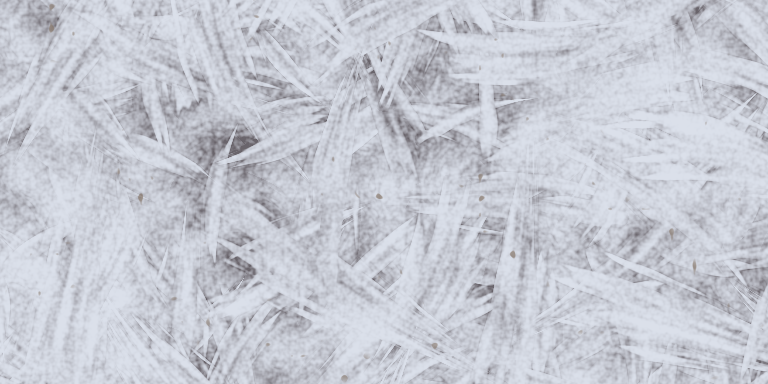
Reproduce this texture procedurally as a Shadertoy shader.

```glsl
#define LAYERS 4
#define FINEST_CELLS 5.6
#define LAYER_RATIO 1.4
#define BUNDLE_CHANCE 0.72
#define BLADE_FREQ 38.0
#define BLADE_CONTRAST 0.74
#define RIM_SHADE 0.55
#define GRAIN 0.30
#define DARK_ICE vec3(0.53, 0.52, 0.55)
#define PALE_ICE vec3(0.85, 0.87, 0.91)
#define SILT vec3(0.50, 0.43, 0.37)

vec2 hash2(vec2 c) {
    vec3 h = fract(c.xyx * vec3(0.1031, 0.1030, 0.0973));
    h += dot(h, h.yzx + 33.33);
    return fract((h.xx + h.yz) * h.zy);
}

float cornerSlope(vec2 cell, vec2 offset) {
    float a = 6.2832 * hash2(cell).x;
    return dot(vec2(cos(a), sin(a)), offset);
}

// Gradient noise scaled to roughly unit deviation
float noise(vec2 p) {
    vec2 i = floor(p), f = fract(p);
    vec2 u = f * f * f * (f * (f * 6.0 - 15.0) + 10.0);
    vec2 e = vec2(1.0, 0.0);
    float low = mix(cornerSlope(i, f), cornerSlope(i + e, f - e), u.x);
    float high = mix(cornerSlope(i + e.yx, f - e.yx), cornerSlope(i + 1.0, f - 1.0), u.x);
    return 4.6 * mix(low, high, u.y);
}

// Long thin needles running along x
float needles(vec2 q, vec2 seed) {
    float broad = noise(q * vec2(3.5, BLADE_FREQ) + seed);
    float fine = noise(q * vec2(9.0, BLADE_FREQ * 2.2) + seed.yx);
    return broad + 0.55 * fine;
}

// Lays one bent, fanned bundle of blades over the tone
float addBundle(float tone, vec2 p, vec2 id, float cells) {
    vec2 place = hash2(id), shape = hash2(id + 71.0), look = hash2(id + 153.0);
    if (look.x > BUNDLE_CHANCE) return tone;

    float angle = 6.2832 * shape.x;
    float halfLength = mix(0.5, 0.78, shape.y);
    float halfWidth = mix(0.11, 0.28, look.y);
    float fan = 0.6 * place.x;
    float bend = 0.4 * (place.y - 0.5);

    vec2 axis = vec2(cos(angle), sin(angle));
    vec2 q = vec2(dot(p, axis), dot(p, vec2(-axis.y, axis.x)));
    q.y += bend * q.x * q.x;
    q.y /= max(0.25, 1.0 + fan * q.x / halfLength);
    float r = length(q / vec2(halfLength, halfWidth));
    if (r > 1.45) return tone;

    float streak = needles(q / cells, 90.0 * shape + 7.0);
    float edge = 1.0 - r + 0.22 * clamp(streak, -2.0, 2.0);
    float cover = smoothstep(0.0, 0.22, edge);
    float body = 0.9 * fract(look.x * 17.0) - 0.2 + BLADE_CONTRAST * streak;
    tone -= RIM_SHADE * exp(-45.0 * edge * edge);
    return mix(tone, body, 0.9 * cover);
}

void mainImage(out vec4 fragColor, in vec2 fragCoord) {
    vec2 p = fragCoord / iResolution.y;

    // Cloudy ground with crinkled bubbles
    float cloud = noise(p * 2.3 + 4.0);
    float mottle = noise(p * 9.0 + 31.0);
    float crinkle = abs(noise(p * 32.0 + 0.5 * mottle));
    float tone = 0.45 * cloud + 0.35 * mottle + 0.55 * crinkle - 0.55;

    // Bundles from small to large
    float cells = FINEST_CELLS;
    for (int layer = 0; layer < LAYERS; layer++) {
        vec2 g = p * cells + 3.7 * float(layer);
        vec2 home = floor(g);
        for (int y = -1; y <= 1; y++)
        for (int x = -1; x <= 1; x++) {
            vec2 cell = home + vec2(x, y);
            vec2 id = cell + 37.0 * float(layer + 1);
            tone = addBundle(tone, g - cell - hash2(id), id, cells);
        }
        cells /= LAYER_RATIO;
    }

    // Frost veil, broad shading and fine grain
    float veil = smoothstep(0.1, 1.6, noise(p * 3.1 + 17.0) + 0.4 * mottle);
    tone = mix(tone, 0.4 + 0.3 * mottle, 0.55 * veil);
    tone += 0.22 * cloud + 0.15 * mottle + 0.1;
    tone += GRAIN * (noise(p * 62.0) + 0.8 * noise(p * 112.0 + 9.0));

    // Skewed tone curve: crowded highlights, sparse deep shade
    tone = clamp(tone, -3.2, 2.5);
    float light = 0.785 + 0.075 * tone - 0.015 * tone * tone;
    vec3 color = mix(DARK_ICE, PALE_ICE, (light - 0.52) / 0.35);

    // Rare silt specks in the clearer ice
    float speck = smoothstep(1.9, 2.5, noise(p * 34.0 + 53.0));
    speck *= smoothstep(0.5, 1.2, noise(p * 5.0 + 80.0));
    color = mix(color, SILT, 0.65 * speck);

    fragColor = vec4(color, 1.0);
}
```
